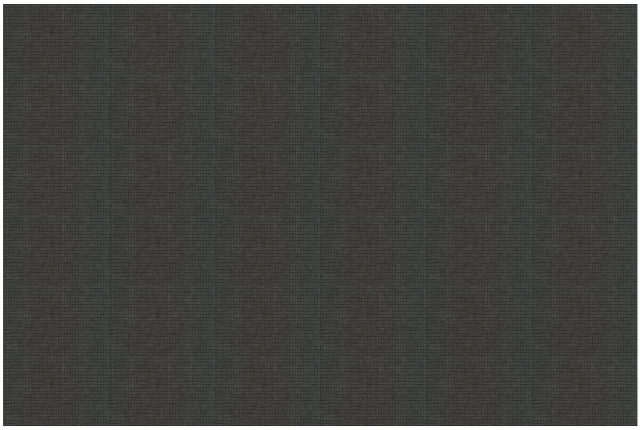
Reproduce this texture procedurally as a Shadertoy shader.

```glsl
// Dark charcoal woven cloth in a 6 by 6 grid of swatches with a thin white margin.

const vec2 TILES = vec2(6.0, 6.0);
const vec2 THREADS = vec2(38.0, 22.0);            // threads per swatch
const vec2 CLOTH_MIN = vec2(0.0050, 0.0090);      // cloth corners, canvas units
const vec2 CLOTH_MAX = vec2(0.9960, 0.9905);
const vec3 MARGIN_COLOR = vec3(1.0);
const vec3 WARM_CLOTH = vec3(0.239, 0.234, 0.216);
const vec3 COOL_CLOTH = vec3(0.235, 0.248, 0.243);
const vec3 RIM_COLOR = vec3(0.17, 0.17, 0.16);
const float RIM_WIDTH = 0.0018;
const float GROOVE_DEPTH = 0.044;
const float WARP_DEPTH = 0.024;
const float FIBRE_CONTRAST = 0.034;
const float PALE_WARP_GAIN = 0.024;
const float FLECK_GAIN = 0.032;
const float SEAM_GAIN = 0.012;
const float TILE_VARIATION = 0.004;
const float TAU = 6.2831853;

float hash(vec2 p) {
    vec3 q = fract(vec3(p.xyx) * 0.1031);
    q += dot(q, q.yzx + 33.33);
    return fract((q.x + q.y) * q.z);
}

float noise(vec2 p) {
    vec2 cell = floor(p);
    vec2 f = fract(p);
    f = f * f * (3.0 - 2.0 * f);
    float low = mix(hash(cell), hash(cell + vec2(1.0, 0.0)), f.x);
    float high = mix(hash(cell + vec2(0.0, 1.0)), hash(cell + 1.0), f.x);
    return mix(low, high, f.y);
}

// Narrow dark gap between neighbouring threads, balanced around zero.
float groove(float thread) {
    float gap = 0.5 + 0.5 * cos(TAU * thread);
    return 0.375 - gap * gap;
}

// Crossing threads of one swatch; local runs from 0 to 1 on both axes.
vec3 weave(vec2 local) {
    // Weft threads wander slightly, more on the left half.
    float looseness = 1.0 - smoothstep(0.45, 0.55, local.x);
    vec2 thread = local * THREADS;
    float bend = noise(local * vec2(9.0, 8.0) + 11.0) - 0.5;
    thread.y += bend * mix(0.05, 0.4, looseness);
    thread.x += 0.3 * (noise(local * vec2(7.0, 11.0) + 37.0) - 0.5);

    // Faint warm and cool areas.
    float cool = 0.5 * smoothstep(0.45, 0.0, local.x)
               + 0.7 * smoothstep(0.55, 1.0, local.x)
               + 0.3 * smoothstep(0.75, 1.0, local.y);
    cool += 0.3 * (noise(local * vec2(5.0, 4.0) + 5.0) - 0.5);
    vec3 color = mix(WARM_CLOTH, COOL_CLOTH, clamp(cool, 0.0, 1.0));

    // Grooves break into dashes of uneven depth.
    vec2 line = floor(thread + 0.5);
    float weftWear = noise(vec2(thread.x * 0.6, line.y * 7.0) + 53.0);
    float warpWear = noise(vec2(line.x * 7.0, thread.y * 0.6) + 67.0);
    float tone = GROOVE_DEPTH * groove(thread.y) * (0.2 + 1.4 * weftWear);
    tone += WARP_DEPTH * groove(thread.x) * (0.2 + 1.6 * warpWear);

    // Short fibres vary along both directions.
    tone += FIBRE_CONTRAST * (noise(thread * vec2(0.5, 2.1) + 131.0) - 0.5);
    tone += FIBRE_CONTRAST * (noise(thread * vec2(1.7, 0.7) + 171.0) - 0.5);

    // A few pale warp yarns, interrupted by the weft.
    vec2 yarn = floor(thread);
    vec2 crest = 0.5 - 0.5 * cos(TAU * thread);
    float paleYarn = smoothstep(0.78, 0.95, hash(vec2(yarn.x, 71.0)));
    float visible = noise(vec2(yarn.x * 5.0, thread.y * 0.8) + 203.0);
    tone += PALE_WARP_GAIN * paleYarn * crest.x * visible;

    // Soft pale flecks on single crossings.
    float fleck = smoothstep(0.80, 1.0, hash(yarn + 113.0)) * crest.x * crest.y;
    return color + tone + FLECK_GAIN * fleck * vec3(0.9, 1.0, 0.97);
}

void mainImage(out vec4 fragColor, in vec2 fragCoord) {
    vec2 uv = fragCoord / iResolution.xy;
    vec2 cloth = (uv - CLOTH_MIN) / (CLOTH_MAX - CLOTH_MIN);
    vec2 grid = cloth * TILES;
    vec2 tile = floor(grid);
    vec2 local = fract(grid);

    vec3 color = weave(local);
    color += TILE_VARIATION * (hash(tile + 19.0) - 0.5);

    // Pale line ahead of each seam, dark line just past it.
    vec2 pale = smoothstep(vec2(0.94, 0.965), vec2(1.0), local);
    vec2 dark = 1.0 - smoothstep(vec2(0.0), vec2(0.06, 0.03), local);
    color += SEAM_GAIN * (pale.x + pale.y) * vec3(0.9, 1.0, 1.0);
    color -= SEAM_GAIN * (dark.x + 0.5 * dark.y);

    // Darkened outer rim and smooth margin, measured in canvas heights.
    float aspect = iResolution.x / iResolution.y;
    vec2 inset = min(uv - CLOTH_MIN, CLOTH_MAX - uv) * vec2(aspect, 1.0);
    float edge = min(inset.x, inset.y);
    float pixel = 1.0 / iResolution.y;
    float rim = 1.0 - smoothstep(RIM_WIDTH - pixel, RIM_WIDTH + pixel, edge);
    color = mix(color, RIM_COLOR, 0.7 * rim);
    float coverage = smoothstep(-0.5 * pixel, 0.5 * pixel, edge);
    fragColor = vec4(mix(MARGIN_COLOR, color, coverage), 1.0);
}
```
